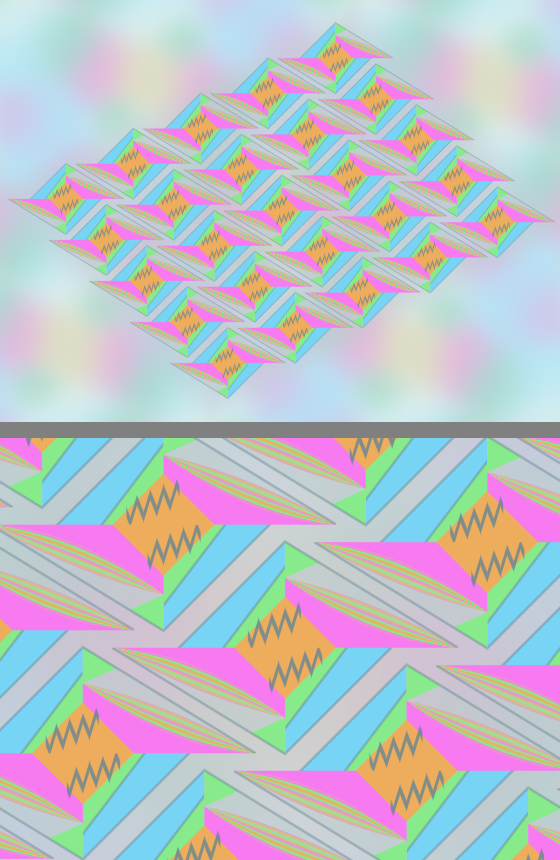
Top, the full canvas; bottom, a detail of the centre.
Reproduce this pattern procedurally as a Shadertoy shader.

```glsl
// A slanted 5 by 5 lattice of folded, finned diamonds over soft pastel clouds.

const int   REACH = 2;                            // repeats on each side of the middle one
const float SIZE = 0.0838;                        // diamond radius, in canvas heights
const vec2  CENTRE = vec2(0.004, 0.001);
const mat2  LATTICE = mat2(-0.1597, -0.0834, 0.0960, -0.0972);
const mat2  CLOUD_LATTICE = mat2(-0.502, -0.311, 0.311, -0.320);
const vec2  CLOUD_ORIGIN = vec2(-0.310, 0.310);

const float CORE = 0.48;                          // radius of the orange core
const float FIN_TIP = 1.63;
const float FIN_ROOT = 0.66;
const float LINE_WIDTH = 0.012;
const float LINE_ALPHA = 0.45;

const vec3 BLUE   = vec3(0.47, 0.83, 0.96);
const vec3 PINK   = vec3(0.97, 0.48, 0.94);
const vec3 GREEN  = vec3(0.53, 0.92, 0.55);
const vec3 ORANGE = vec3(0.93, 0.68, 0.36);
const vec3 INK    = vec3(0.40, 0.52, 0.58);
const vec3 GLASS  = vec3(0.74, 0.80, 0.80);
const vec3 HAZE   = vec3(0.78, 0.77, 0.80);

const vec3 CLOUD_WHITE  = vec3(0.89, 0.94, 0.93);
const vec3 CLOUD_BLUE   = vec3(0.68, 0.90, 0.97);
const vec3 CLOUD_PINK   = vec3(0.92, 0.67, 0.87);
const vec3 CLOUD_GREEN  = vec3(0.61, 0.85, 0.76);
const vec3 CLOUD_YELLOW = vec3(0.86, 0.88, 0.75);

float cover(float inside, float aa) { return smoothstep(-aa, aa, inside); }

float stroke(float dist, float width, float aa) {
    return 1.0 - smoothstep(width - aa, width + aa, abs(dist));
}

// Lays a colour over a premultiplied layer.
void paint(inout vec4 layer, vec3 color, float alpha) {
    layer = mix(layer, vec4(color, 1.0), alpha);
}

// Upper half of the motif; the lower half is the same turned by 180 degrees.
vec4 halfMotif(vec2 q, float aa) {
    vec4 layer = vec4(0.0);
    float left = cover(-q.x, aa), right = 1.0 - left;
    float diamond = abs(q.x) + q.y;

    // Left: blue band with a green wedge inside
    float edge = (1.0 - diamond) * 0.707;
    float wedge = (1.0 + q.x / 0.58 - q.y / 0.76) * 0.46;
    paint(layer, BLUE, left * cover(edge, aa));
    paint(layer, GREEN, left * cover(wedge, aa));
    float seams = max(stroke(edge, LINE_WIDTH, aa), stroke(wedge, LINE_WIDTH, aa));
    paint(layer, INK, left * seams * LINE_ALPHA);

    // Right: glass flap, green corner, pink fold
    float s = q.x / FIN_TIP;
    float flap = (1.0 - s - q.y) * 0.85;
    float bulge = 4.0 * s * (1.0 - s);
    float low = FIN_ROOT * (1.0 - s) - 0.14 * bulge;
    float high = FIN_ROOT * (1.0 - s) + 0.07 * bulge;
    paint(layer, GLASS, right * cover(flap, aa) * 0.5);
    paint(layer, GREEN, right * cover(min(flap, q.y - FIN_ROOT - 0.45 * q.x), aa));
    paint(layer, PINK, right * cover(min(low - q.y, FIN_TIP - q.x), aa));

    // Fin with streaks that fan out between its two ends
    float t = (q.y - low) / max(high - low, 0.001);
    vec3 streak = mix(GREEN, ORANGE, 0.5 + 0.5 * cos(t * 21.0));
    streak = mix(streak, PINK, 0.75 * smoothstep(0.3, 0.9, sin(t * 13.0 + 1.0)));
    streak = mix(streak, GLASS, 0.35 * smoothstep(0.0, 1.0, t));
    paint(layer, streak, right * cover(min(q.y - low, high - q.y), aa));
    paint(layer, INK, right * stroke(flap, LINE_WIDTH, aa) * LINE_ALPHA * step(s, 1.0));

    // Core with a slanted zigzag
    paint(layer, ORANGE, cover((CORE - diamond) * 0.707, aa));
    float tooth = abs(fract(q.x / 0.125) - 0.5) * 4.0 - 1.0;
    float zigzag = (q.y - 0.2 - 0.4 * (q.x + 0.1) - 0.09 * tooth) / 3.0;
    float span = cover(0.25 - abs(q.x + 0.1), aa);
    paint(layer, INK, span * stroke(zigzag, 0.016, aa) * 0.8);
    return layer;
}

vec4 motif(vec2 q, float aa) {
    return mix(halfMotif(-q, aa), halfMotif(q, aa), cover(q.y, aa));
}

// Adds a pair of soft blobs placed symmetrically about a lattice site.
void cloud(inout vec4 sum, vec2 d, vec2 offset, float radius, vec3 color) {
    vec2 a = (d - offset) / radius, b = (d + offset) / radius;
    sum += vec4(color, 1.0) * (exp(-dot(a, a)) + exp(-dot(b, b)));
}

vec3 clouds(vec2 p) {
    vec2 site = round(inverse(CLOUD_LATTICE) * (p - CLOUD_ORIGIN));
    vec4 sum = vec4(CLOUD_WHITE, 1.0) * 0.12;
    for (int j = -1; j <= 1; j++)
    for (int i = -1; i <= 1; i++) {
        vec2 d = p - CLOUD_ORIGIN - CLOUD_LATTICE * (site + vec2(i, j));
        cloud(sum, d, vec2(0.0), 0.075, CLOUD_YELLOW);
        cloud(sum, d, vec2(0.121, -0.017), 0.080, CLOUD_PINK);
        cloud(sum, d, vec2(0.190, 0.216), 0.070, CLOUD_PINK);
        cloud(sum, d, vec2(0.303, -0.069), 0.105, CLOUD_BLUE);
        cloud(sum, d, vec2(0.245, 0.120), 0.110, CLOUD_BLUE);
        cloud(sum, d, vec2(0.026, 0.164), 0.095, CLOUD_WHITE);
        cloud(sum, d, vec2(0.199, -0.078), 0.070, CLOUD_GREEN);
        cloud(sum, d, vec2(0.075, 0.095), 0.050, CLOUD_GREEN);
    }
    return sum.rgb / sum.a;
}

void mainImage(out vec4 fragColor, in vec2 fragCoord) {
    vec2 p = (fragCoord - 0.5 * iResolution.xy) / iResolution.y;
    float aa = 0.8 / (iResolution.y * SIZE);
    vec2 cell = abs(inverse(LATTICE) * (p - CENTRE));
    float haze = 1.0 - smoothstep(2.2, 3.0, max(cell.x, cell.y));
    vec3 color = mix(clouds(p), HAZE, 0.6 * haze);

    for (int j = -REACH; j <= REACH; j++)
    for (int i = -REACH; i <= REACH; i++) {
        vec2 q = (p - CENTRE - LATTICE * vec2(i, j)) / SIZE;
        if (dot(q, q) > 3.0) continue;
        vec4 layer = motif(q, aa);
        color = color * (1.0 - layer.a) + layer.rgb;
    }
    fragColor = vec4(color, 1.0);
}
```
